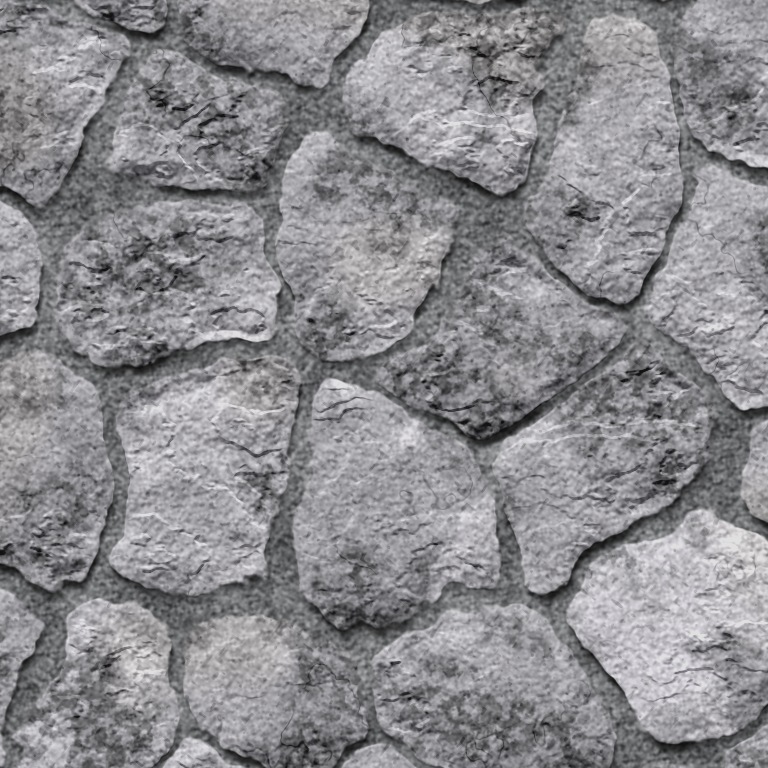
Give the GLSL for this texture, as a Shadertoy shader.

```glsl
// A rubble wall of rough grey stones set in dark, grainy mortar, lit from above.

const vec2 STONES_PER_CANVAS = vec2(3.6, 4.2);
const float SITE_JITTER = 0.64;
const float CORNER_ROUNDING = 0.03;
const vec2 LIGHT_DIRECTION = vec2(-0.22, 0.975);
const vec2 SHADOW_OFFSET = vec2(-0.003, 0.013);
const vec3 STONE_TINT = vec3(0.998, 0.990, 1.018);
const vec3 WARM_TINT = vec3(1.02, 0.995, 0.975);
const vec3 MORTAR_TINT = vec3(0.992, 1.0, 1.015);
const mat2 TURN = mat2(0.8, 0.6, -0.6, 0.8);

vec2 hash2(vec2 p) {
    vec3 q = fract(p.xyx * vec3(0.1031, 0.1030, 0.0973));
    q += dot(q, q.yzx + 33.33);
    return fract((q.xx + q.yz) * q.zy);
}

float valueNoise(vec2 p) {
    vec2 cell = floor(p);
    vec2 f = fract(p);
    f = f * f * (3.0 - 2.0 * f);
    float low = mix(hash2(cell).x, hash2(cell + vec2(1, 0)).x, f.x);
    float high = mix(hash2(cell + vec2(0, 1)).x, hash2(cell + vec2(1, 1)).x, f.x);
    return mix(low, high, f.y);
}

float fbm(vec2 p, int octaves) {
    float sum = 0.0, total = 0.0, amplitude = 0.5;
    for (int i = 0; i < octaves; i++) {
        p = 2.0 * TURN * p + 7.3;
        sum += amplitude * valueNoise(p * 0.5);
        total += amplitude;
        amplitude *= 0.54;
    }
    return sum / total;
}

float smoothMin(float a, float b, float radius) {
    float blend = max(radius - abs(a - b), 0.0) / radius;
    return min(a, b) - 0.25 * radius * blend * blend;
}

// Staggered rows of jittered stone centres
vec2 siteAt(vec2 cell) {
    vec2 jitter = (hash2(cell + 5.0) - 0.5) * SITE_JITTER;
    vec2 stagger = vec2(0.5 * mod(cell.y, 2.0), 0.0);
    return (cell + 0.5 + jitter + stagger) / STONES_PER_CANVAS;
}

vec2 neighbourCell(vec2 p, int index) {
    float row = floor(p.y * STONES_PER_CANVAS.y) + float(index / 3 - 1);
    float column = floor(p.x * STONES_PER_CANVAS.x - 0.5 * mod(row, 2.0));
    return vec2(column + float(index % 3 - 1), row);
}

// x: distance inside the stone outline, yz: random values of the stone
vec3 stoneAt(vec2 p) {
    float gap = 0.005 + 0.013 * valueNoise(p * 8.0) + 0.012 * (fbm(p * 40.0, 3) - 0.5);
    p += 0.11 * (vec2(fbm(p * 5.0, 5), fbm(p * 5.0 + 31.0, 5)) - 0.5);
    vec2 nearestCell = vec2(0.0), toNearest = vec2(9.0);
    for (int i = 0; i < 9; i++) {
        vec2 cell = neighbourCell(p, i);
        vec2 toSite = siteAt(cell) - p;
        if (dot(toSite, toSite) < dot(toNearest, toNearest)) {
            toNearest = toSite;
            nearestCell = cell;
        }
    }
    float edge = 1.0;
    for (int i = 0; i < 9; i++) {
        vec2 toSite = siteAt(neighbourCell(p, i)) - p;
        vec2 across = toSite - toNearest;
        if (dot(across, across) > 1e-5) {
            float border = dot(0.5 * (toSite + toNearest), normalize(across));
            edge = smoothMin(edge, border, CORNER_ROUNDING);
        }
    }
    return vec3(edge - gap, hash2(nearestCell + 17.0));
}

// Low rounded stones with broken ledges and a rough skin
float surfaceHeight(vec2 p) {
    vec3 stone = stoneAt(p);
    vec2 q = p + stone.yz * 7.0;
    float roughness = mix(0.2, 1.0, smoothstep(0.3, 0.65, valueNoise(q * 6.0)));
    float level = fbm(q * vec2(5.0, 7.5), 6) * 8.0;
    float ledges = floor(level) + smoothstep(0.72, 1.0, fract(level)) - 4.0;
    float body = 0.002 + 0.010 * smoothstep(0.0, 0.04, stone.x);
    float broken = roughness * (0.006 * ledges + 0.022 * (fbm(q * 24.0, 4) - 0.5));
    body += broken * smoothstep(0.0, 0.02, stone.x);
    float skin = 0.0022 * valueNoise(TURN * p * 170.0);
    return skin + body * smoothstep(-0.002, 0.006, stone.x);
}

float stoneTone(vec2 p, vec3 stone) {
    vec2 q = p + stone.yz * 7.0;
    float soot = smoothstep(0.43, 0.66, fbm(q * 8.0, 6));
    float sootGrain = 0.35 + 1.1 * smoothstep(0.36, 0.64, fbm(p * 85.0, 3));
    float crack = 1.0 - smoothstep(0.0, 0.010, abs(fbm(q * 5.0 + 9.0, 6) - 0.5));
    crack *= smoothstep(0.5, 0.7, valueNoise(q * 9.0 + 3.0));
    float pits = smoothstep(0.78, 0.93, valueNoise(TURN * p * 150.0 + 40.0));
    float crust = smoothstep(0.50, 0.56, fbm(q * 11.0 + 60.0, 6));
    float tone = 0.66 + 0.04 * (stone.y - 0.5);
    tone += 0.14 * (fbm(q * 18.0 + 20.0, 5) - 0.5);
    tone += crust * mix(0.025, 0.12, smoothstep(0.82, 0.92, stone.z));
    return tone - 0.20 * soot * sootGrain - 0.16 * crack - 0.12 * pits;
}

float mortarTone(vec2 p) {
    float grains = valueNoise(TURN * p * 210.0) - 0.5;
    return 0.445 + 0.20 * grains + 0.30 * (fbm(p * 18.0, 5) - 0.5);
}

void mainImage(out vec4 fragColor, in vec2 fragCoord) {
    vec2 p = fragCoord / iResolution.y;
    vec3 stone = stoneAt(p);
    float mask = smoothstep(-0.001, 0.003, stone.x);

    // Slope lighting
    float stepSize = 0.0016;
    vec2 slope = vec2(surfaceHeight(p + vec2(stepSize, 0.0)),
                      surfaceHeight(p + vec2(0.0, stepSize))) - surfaceHeight(p);
    float light = clamp(-dot(slope / stepSize, LIGHT_DIRECTION), -1.0, 1.0);
    float shade = light * (light > 0.0 ? 0.17 : 0.30);

    // Shadow cast on the mortar by the stone above
    float overhang = stoneAt(p + SHADOW_OFFSET).x;
    float shadow = (1.0 - mask) * smoothstep(-0.003, 0.011, overhang);
    shadow *= 0.35 + 0.5 * smoothstep(0.2, 0.7, valueNoise(p * 16.0));

    // Stone and mortar colours
    float warmth = smoothstep(0.62, 0.85, valueNoise(p * 6.0 + 50.0));
    vec3 stoneColor = stoneTone(p, stone) * mix(STONE_TINT, WARM_TINT, 0.5 * warmth);
    vec3 color = mix(mortarTone(p) * MORTAR_TINT, stoneColor, mask);
    color += shade + 0.17 * (valueNoise(TURN * p * 265.0 + 11.0) - 0.5);
    color *= 1.0 - 0.85 * shadow;
    fragColor = vec4(clamp(color, 0.07, 0.88), 1.0);
}
```
